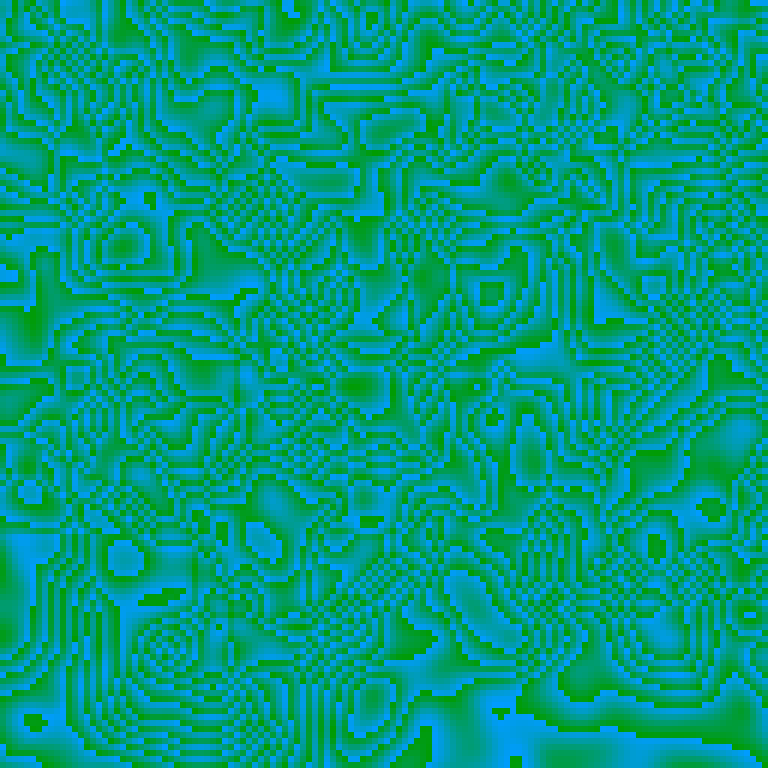
A three.js fragment shader for this texture:

```glsl
#define CELLS 128.0
#define EDGE_WIDTH 0.06
#define NOISE_SCALE 5.0
#define NOISE_RELIEF 24.0
#define OCTAVE_GAIN 0.34
#define HILL_RELIEF 14.0
#define HILL_CENTER vec2(0.26, 0.27)
#define HILL_TIGHTNESS 18.0
#define CALM_RELIEF 0.25
#define GREEN_LEVEL 0.61

varying vec2 vUv;

float hash(vec2 p) {
  vec3 q = fract(vec3(p.xyx) * 0.1031);
  q += dot(q, q.yzx + 33.33);
  return fract((q.x + q.y) * q.z);
}

float valueNoise(vec2 p) {
  vec2 i = floor(p);
  vec2 f = fract(p);
  vec2 u = f * f * (3.0 - 2.0 * f);
  float low = mix(hash(i), hash(i + vec2(1.0, 0.0)), u.x);
  float high = mix(hash(i + vec2(0.0, 1.0)), hash(i + vec2(1.0)), u.x);
  return mix(low, high, u.y) - 0.5;
}

float layeredNoise(vec2 p) {
  float sum = 0.0;
  float gain = 1.0;
  for (int i = 0; i < 3; i++) {
    sum += gain * valueNoise(p);
    p = mat2(1.6, 1.2, -1.2, 1.6) * p + 17.3;
    gain *= OCTAVE_GAIN;
  }
  return sum;
}

// Steep terrain that flattens along the bottom and the lower left side
float terrain(vec2 p) {
  float inset = min(p.y, p.x + 3.0 * max(p.y - 0.3, 0.0));
  float relief = mix(CALM_RELIEF, 1.0, smoothstep(-0.05, 0.3, inset));
  vec2 toHill = p - HILL_CENTER;
  float hill = HILL_RELIEF * exp(-HILL_TIGHTNESS * dot(toHill, toHill));
  return hill + NOISE_RELIEF * relief * layeredNoise(p * NOISE_SCALE + 3.7);
}

// One sample per cell, so the wrapped height folds into moire
float cellBlue(vec2 cell) {
  vec2 center = (clamp(cell, 0.0, CELLS - 1.0) + 0.5) / CELLS;
  return fract(terrain(center));
}

void main() {
  // Blend neighbouring cells across a narrow border
  vec2 grid = vUv * CELLS;
  vec2 start = grid - 0.5 * EDGE_WIDTH;
  vec2 a = floor(start);
  vec2 b = floor(start + EDGE_WIDTH);
  vec2 t = clamp((start + EDGE_WIDTH - b) / EDGE_WIDTH, 0.0, 1.0);
  float lower = mix(cellBlue(a), cellBlue(vec2(b.x, a.y)), t.x);
  float upper = mix(cellBlue(vec2(a.x, b.y)), cellBlue(b), t.x);
  float blue = mix(lower, upper, t.y);

  gl_FragColor = vec4(0.0, GREEN_LEVEL, blue, 1.0);
}
```
